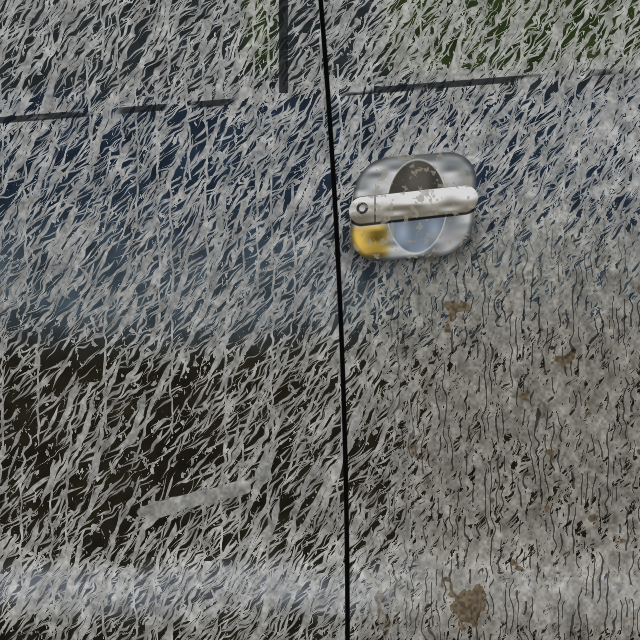
A three.js fragment shader for this texture:

```glsl
// Mud-splashed dark car doors with a vertical gap and a chrome handle
varying vec2 vUv;

float hash(vec2 p) {
  vec3 q = fract(p.xyx * vec3(0.1031, 0.103, 0.0973));
  q += dot(q, q.yzx + 33.33);
  return fract((q.x + q.y) * q.z);
}

float noise(vec2 p) {
  vec2 i = floor(p), f = fract(p);
  f = f * f * (3.0 - 2.0 * f);
  return mix(mix(hash(i), hash(i + vec2(1, 0)), f.x),
             mix(hash(i + vec2(0, 1)), hash(i + vec2(1, 1)), f.x), f.y);
}

float fbm(vec2 p) {
  return 0.5 * noise(p) + 0.3 * noise(p * 2.1 + 7.0) + 0.2 * noise(p * 4.3 + 19.0);
}

float band(float x, float a, float b, float s) {
  return smoothstep(a - s, a + s, x) * (1.0 - smoothstep(b - s, b + s, x));
}

float fill(float d) { return 1.0 - smoothstep(-0.0012, 0.0012, d); }

float capsule(vec2 p, vec2 a, vec2 b, float r) {
  vec2 e = b - a;
  return length(p - a - e * clamp(dot(p - a, e) / dot(e, e), 0.0, 1.0)) - r;
}

float roundBox(vec2 p, vec2 b, float r) {
  vec2 q = abs(p) - b + r;
  return length(max(q, 0.0)) + min(max(q.x, q.y), 0.0) - r;
}

// Tapered dashes scattered over a rotated grid
float streaks(vec2 p, float angle, vec2 cells, float density, float seed) {
  float c = cos(angle), s = sin(angle), hit = 0.0;
  vec2 q = vec2(c * p.x + s * p.y, c * p.y - s * p.x) * cells;
  for (int j = -1; j <= 1; j++) for (int i = -1; i <= 1; i++) {
    vec2 cell = floor(q) + vec2(i, j), k = cell + seed * 17.3 + 200.0;
    vec2 d = q - cell - vec2(hash(k), hash(k + 41.7));
    float t = clamp(d.x / (0.3 + 0.6 * hash(k + 83.1)), -1.1, 1.1);
    d.y -= d.x * (hash(k + 121.9) - 0.5) + 0.12 * t * t;
    float w = (0.07 + 0.17 * hash(k + 67.3)) * (1.0 - t * t) * (1.0 + 0.5 * t);
    float aa = 0.001 * cells.y, mark = 1.0 - smoothstep(-aa, aa, abs(d.y) - w);
    hit = max(hit, mark * step(abs(t), 1.0) * step(hash(k + 155.0), density));
  }
  return hit;
}

vec3 paintwork(vec2 p) {
  float y = p.y + 0.06 * (fbm(p * 6.0) - 0.5);
  vec3 c = mix(vec3(0.12, 0.11, 0.08), vec3(0.22, 0.26, 0.29), smoothstep(0.42, 0.53, y));
  c = mix(c, vec3(0.12, 0.16, 0.21), smoothstep(0.55, 0.72, y));
  c = mix(c, vec3(0.34, 0.36, 0.39), band(y, 0.04, 0.11, 0.025));
  c = mix(c, vec3(0.14, 0.16, 0.17), smoothstep(0.83, 0.87, y));
  float leaves = max(band(p.x, 0.38, 0.435, 0.02), smoothstep(0.58, 0.62, p.x));
  c = mix(c, vec3(0.15, 0.19, 0.1), leaves * smoothstep(0.87, 0.91, y));
  return c * (0.65 + 0.7 * fbm(p * 28.0));
}

// Share of mud wanted at each place
float mudAmount(vec2 p) {
  float a = mix(0.5, 0.75, smoothstep(0.48, 0.75, p.x));
  a -= 0.25 * band(p.x, -0.2, 0.34, 0.1) * band(p.y, 0.16, 0.5, 0.07);
  a -= 0.25 * band(p.x, 0.53, 0.65, 0.04) * band(p.y, 0.5, 0.6, 0.03);
  a += 0.25 * band(p.y, 0.035, 0.12, 0.03) + 0.4 * band(p.y - 0.08 * p.x, 0.815, 0.835, 0.01);
  a -= 0.2 * smoothstep(0.86, 0.92, p.y) * smoothstep(0.58, 0.64, p.x);
  return a + 0.4 * (fbm(p * 9.0) - 0.5);
}

vec3 handle(vec2 p, vec3 color) {
  vec2 q = p - vec2(0.646, 0.677);
  q.y -= 0.08 * q.x;
  float shell = roundBox(q - vec2(0.08 * q.y, 0), vec2(0.096, 0.081), 0.052);
  color *= 1.0 - 0.5 * exp(-60.0 * max(shell, 0.0)) * (1.0 - smoothstep(-0.07, 0.02, q.y));
  float shine = noise(q * vec2(35, 110));
  vec3 chrome = mix(vec3(0.36, 0.38, 0.39), vec3(0.8), shine);
  float gold = band(q.x, -0.1, -0.04, 0.01) * band(q.y, -0.075, -0.025, 0.008);
  chrome = mix(chrome, mix(vec3(0.25, 0.2, 0.07), vec3(0.85, 0.72, 0.35), shine), gold);
  chrome *= 1.0 - 0.5 * smoothstep(-0.009, 0.0, shell);
  // Recessed cup, dark above the grip and bluish below
  float cup = (length((q - vec2(0.005, 0)) / vec2(0.047, 0.073)) - 1.0) * 0.05;
  vec3 hollow = q.y < 0.0 ? vec3(0.42, 0.46, 0.51) : vec3(0.27, 0.26, 0.24);
  chrome = mix(chrome, hollow * (0.7 + 0.6 * noise(q * vec2(60, 25))), fill(cup));
  chrome = mix(chrome, vec3(0.8), 0.6 * fill(abs(cup) - 0.001));
  // Grip bar with its lock
  float bar = capsule(q, vec2(-0.08, 0.001), vec2(0.08, 0.006), 0.021);
  chrome *= 1.0 - 0.75 * fill(bar - 0.004 + 0.15 * max(q.y, 0.0));
  vec3 grip = mix(vec3(0.4, 0.38, 0.33), vec3(0.84), smoothstep(-0.016, 0.014, q.y + 0.025 * (shine - 0.5)));
  grip *= 1.0 - 0.6 * fill(abs(q.x + 0.06) - 0.001);
  grip *= 1.0 - 0.7 * fill(abs(length(q - vec2(-0.08, 0.004)) - 0.007) - 0.002);
  color = mix(mix(color, chrome, fill(shell)), grip, fill(bar));
  float dust = smoothstep(0.6, 0.72, fbm(p * 90.0)) * fill(min(shell, bar));
  return mix(color, vec3(0.57, 0.55, 0.5), 0.65 * dust);
}

void main() {
  vec2 p = vUv, w = p + 0.006 * (vec2(noise(p * 75.0), noise(p * 75.0 + 31.0)) - 0.5);
  float amount = mudAmount(p), right = smoothstep(0.5, 0.72, p.x), mud = 0.0;
  // Flung mud, from broad dashes to fine ones
  for (int i = 0; i < 7; i++) {
    float n = float(i), angle = 1.04 + 0.6 * (hash(vec2(n, 4)) - 0.5) - 0.35 * step(4.5, n);
    mud = max(mud, streaks(w, angle, vec2(11, 46) * (1.0 + 0.24 * n), amount, n));
  }
  // Dried coat, vertical runs and one thick smear
  float low = right * (1.0 - smoothstep(0.5, 0.75, p.y));
  mud = max(mud, smoothstep(0.63, 0.73, fbm(w * vec2(150, 95)) + 0.2 * low + 0.05 * right));
  float column = w.x * 38.0 + 0.5 * noise(vec2(3, p.y * 9.0));
  float run = 1.0 - smoothstep(0.04, 0.1, abs(fract(column) - 0.3 - 0.4 * hash(vec2(floor(column)))));
  mud = max(mud, run * step(0.58, noise(vec2(floor(column) * 7.3, p.y * 5.0))));
  mud = max(mud, fill(capsule(w, vec2(0.228, 0.2), vec2(0.38, 0.238), 0.012)));
  float grain = noise(p * 240.0), relief = fbm(w * vec2(90, 60));
  vec3 dirt = mix(vec3(0.58, 0.58, 0.57), vec3(0.52, 0.51, 0.48), low);
  dirt += 0.1 * band(p.y, 0.05, 0.15, 0.04) + 0.04 * smoothstep(0.5, 0.8, p.y);
  dirt += 0.3 * (relief - 0.5) + 0.14 * (grain - 0.5);
  vec3 color = mix(paintwork(p), dirt, mud * (0.8 + 0.2 * noise(p * 40.0)));
  // Cracks and brown clods on the coated side
  float crack = abs(fract(w.x * 95.0 + noise(p * vec2(60, 40))) - 0.5);
  color *= 1.0 - 0.5 * low * (1.0 - smoothstep(0.05, 0.15, crack)) * step(0.5, noise(p * vec2(95, 40)));
  float clod = smoothstep(0.75, 0.8, fbm(p * 27.0 + 3.0)) * low;
  clod = max(clod, fill(length((w - vec2(0.735, 0.055)) * vec2(1, 0.7)) - 0.035 * relief - 0.006));
  color = mix(color, vec3(0.33, 0.28, 0.21) * (0.7 + 0.6 * grain), 0.8 * clod);
  // Window sill and pillar
  float sill = abs(p.y - 0.812 - 0.08 * p.x) - 0.005;
  float trim = fill(sill) * smoothstep(0.35, 0.6, noise(p * vec2(18, 60)));
  trim = max(trim, fill(abs(p.x - 0.443) - 0.007) * step(0.855, p.y));
  color = mix(color, vec3(0.09, 0.1, 0.11), 0.8 * trim);
  // Gap between the doors
  float gap = p.x - 0.543 + 0.042 * p.y * p.y;
  color = mix(color, vec3(0.035), fill(abs(gap) - 0.0035));
  gl_FragColor = vec4(clamp(handle(p, color), 0.0, 1.0), 1);
}
```
